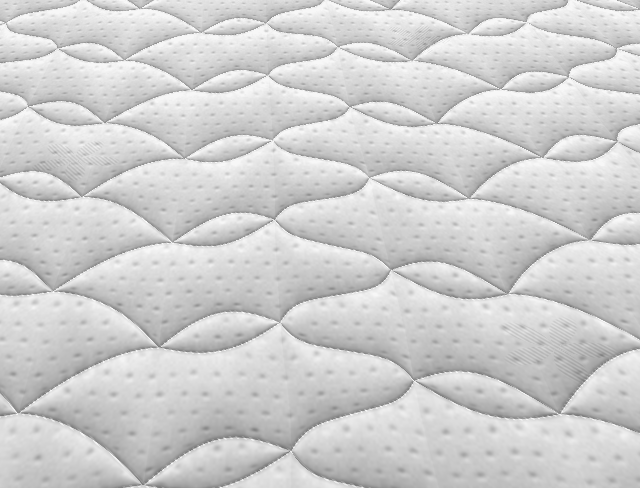
Give the GLSL for this texture, as a WebGL 2 fragment shader.

```glsl
#version 300 es
precision highp float;
// Pale quilted mattress cover in perspective: puffed pillows and leaves, dimpled knit, stitched seams.
uniform vec2 u_resolution;
out vec4 fragColor;

const float PI = 3.14159265;
const vec2 DIMPLES_PER_UNIT = vec2(5.7, 7.0);

float hash(vec2 p) {
    p = fract(p * vec2(0.1031, 0.1137) + 0.37);
    p += dot(p, p.yx + 33.33);
    return fract((p.x + p.y) * p.x * 17.0);
}

float noise(vec2 p) {
    vec2 i = floor(p), f = fract(p);
    f = f * f * (3.0 - 2.0 * f);
    return mix(mix(hash(i), hash(i + vec2(1, 0)), f.x),
               mix(hash(i + vec2(0, 1)), hash(i + vec2(1, 1)), f.x), f.y);
}

// Canvas to quilt plane: x counts seam nodes, y counts pattern rows.
vec2 toQuilt(vec2 uv) {
    float depth = 2.161 - uv.y;
    float spread = 0.2243 * (depth * 0.802 - 0.3736);
    return vec2((uv.x - 0.505) / spread - 0.3, 14.305 / depth - 7.859);
}

// Heights of the two seams over one of the four columns in a repeat.
vec2 seams(float x) {
    float column = mod(floor(x), 4.0), t = fract(x);
    float arc = sin(PI * t);
    if (column < 0.5) {
        float w = 2.0 * t - 1.0;
        float rise = 0.25 + 0.1 * w + 0.15 * pow(abs(w), 5.0) * sign(w);
        return vec2(rise, 1.0 - rise);
    }
    if (column < 1.5) return 0.5 - 0.23 * t + vec2(0.19, -0.14) * arc;
    if (column < 2.5) return vec2(0.77 - 0.5 * (1.0 - t) * (1.0 - t), 1.27 - 0.5 * t * t);
    return 0.77 + 0.23 * t + vec2(0.19, -0.14) * arc;
}

// Padding height between the nearest seams below and above.
float puff(vec2 p) {
    vec2 below = fract(p.y - seams(p.x));
    float lower = min(below.x, below.y);
    float upper = 1.0 - max(below.x, below.y);
    return sqrt(lower * upper / (lower + upper + 0.0001) + 0.00002);
}

// Staggered pin dimples: dark pit with a pale lower lip.
float dimples(vec2 p) {
    vec2 q = p * DIMPLES_PER_UNIT;
    q.x += 0.5 * mod(floor(q.y), 2.0);
    vec2 id = floor(q);
    vec2 c = fract(q) - 0.5 + 0.16 * (vec2(hash(id), hash(id + 41.0)) - 0.5);
    float pit = exp(-dot(c * c, vec2(36.0, 48.0)));
    vec2 lip = c + vec2(-0.04, 0.24);
    float rim = exp(-dot(lip * lip, vec2(26.0, 50.0)));
    return (0.4 * rim - pit) * (0.6 + 0.6 * hash(id + 7.0));
}

// Hatched petals woven around a centre.
float flower(vec2 o) {
    o *= vec2(1.0, 1.7);
    float reach = 0.48 * abs(cos(2.5 * atan(o.y, o.x) + 0.4));
    float petal = smoothstep(0.03, -0.03, length(o) - reach);
    return petal * (0.35 + 0.65 * sin((o.x + 0.7 * o.y) * 130.0));
}

void main() {
    vec2 uv = gl_FragCoord.xy / u_resolution.y;
    vec2 p = toQuilt(uv);
    p += 0.05 * (vec2(noise(p * 1.3), noise(p * 1.3 + 19.0)) - 0.5);

    // Surface slope and distance to the closest seam
    float e = 0.005;
    float h = puff(p);
    vec2 slope = vec2(puff(p + vec2(e, 0)) - puff(p - vec2(e, 0)),
                      puff(p + vec2(0, e)) - puff(p - vec2(0, e))) / (2.0 * e);
    float seamDist = h / (2.0 * length(slope) + 0.05);

    // Light from the far side
    float lit = 0.018 * slope.x - 0.085 * slope.y;
    float cap = lit > 0.0 ? 0.11 : 0.19;
    float tone = 0.825 + 0.09 * (uv.y - 0.45) + cap * tanh(lit / cap);

    // Creases, puckers and stitches
    float nearSeam = exp(-seamDist * 13.0);
    float pucker = noise(vec2(p.x * 19.0 + p.y * 5.0, p.y * 7.0)) - 0.5;
    tone += 0.11 * pucker * nearSeam;
    tone -= 0.09 * smoothstep(0.035, 0.0, seamDist);
    float thread = smoothstep(0.016, 0.004, seamDist);
    tone += 0.13 * thread * smoothstep(0.1, 0.8, sin((p.x + p.y) * 130.0));

    // Knit texture
    vec2 cloth = p + vec2(0.0, 0.22 * h);
    tone += 0.13 * dimples(cloth) * smoothstep(0.01, 0.07, seamDist);
    tone += 0.045 * (noise(p * 4.0) - 0.5) + 0.03 * (noise(p * 45.0) - 0.5);
    for (int i = 0; i < 3; i++) {
        float k = float(i);
        vec2 centre = vec2(2.2 - 4.4 * mod(k, 2.0), 1.95 * k - 0.2);
        tone -= 0.06 * flower(p - centre);
    }

    fragColor = vec4(vec3(clamp(tone, 0.4, 0.97)), 1.0);
}
```
